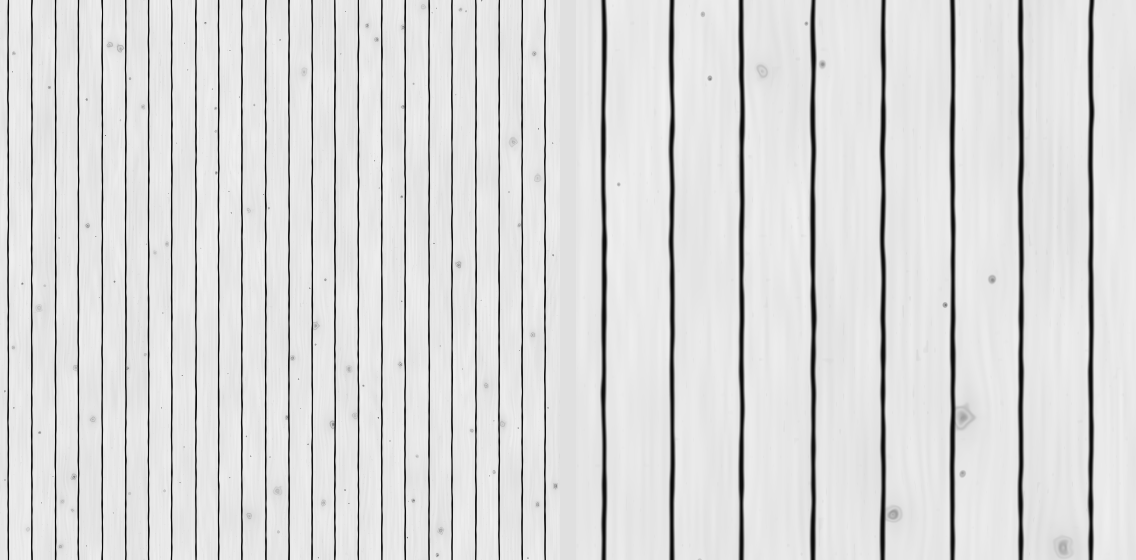
Left, the full canvas; right, a detail of the centre.
Reproduce this texture procedurally as a WebGL 2 fragment shader.

```glsl
#version 300 es
precision highp float;
// White painted timber boards: 24 upright planks, dark gaps, faint grain and scattered knots.
uniform vec2 u_resolution;
out vec4 fragColor;

const float PLANKS = 24.0;

// Three random values in 0..1 from an integer cell
vec3 hash3(vec3 cell) {
  uvec3 v = uvec3(ivec3(cell)) * 1664525u + 1013904223u;
  v.x += v.y * v.z; v.y += v.z * v.x; v.z += v.x * v.y;
  v ^= v >> 16u;
  v.x += v.y * v.z; v.y += v.z * v.x; v.z += v.x * v.y;
  return vec3(v >> 8u) / 16777216.0;
}

// Value noise that wraps vertically after a whole number of rows
float noise(vec2 q, float rows, float seed) {
  vec2 i = floor(q), f = q - i;
  f = f * f * (3.0 - 2.0 * f);
  float y0 = mod(i.y, rows), y1 = mod(i.y + 1.0, rows);
  float low = mix(hash3(vec3(i.x, y0, seed)).x, hash3(vec3(i.x + 1.0, y0, seed)).x, f.x);
  float high = mix(hash3(vec3(i.x, y1, seed)).x, hash3(vec3(i.x + 1.0, y1, seed)).x, f.x);
  return mix(low, high, f.y);
}

// Noise in plank space: across is stretched freely, along takes whole rows
float grainNoise(float across, float y, float rows, float seed) {
  return noise(vec2(across, y * rows), rows, seed);
}

void main() {
  vec2 uv = gl_FragCoord.xy / u_resolution;

  // Nearest gap, slightly uneven in spacing and straightness
  float s = uv.x * PLANKS - 0.375;
  float gap = floor(s + 0.5);
  float gapId = mod(gap, PLANKS);
  float wobble = 0.05 * (hash3(vec3(gapId, 5.0, 91.0)).x - 0.5)
               + 0.018 * (grainNoise(0.0, uv.y, 40.0, gapId + 300.0) - 0.5);
  float fromGap = s - gap - wobble;
  float plank = gap - (fromGap < 0.0 ? 1.0 : 0.0);
  float id = mod(plank, PLANKS);
  float t = s - plank;
  vec3 character = hash3(vec3(id, 17.0, 43.0));

  // Knots: a few per plank, mostly small, bending the grain around them
  float bend = 0.0, knotShade = 0.0;
  for (float j = 0.0; j < 6.0; j++) {
    vec3 place = hash3(vec3(id, j, 7.0));
    vec3 kind = hash3(vec3(id, j, 29.0));
    float radius = mix(0.0014, 0.0085, pow(kind.x, 3.0));
    vec2 d = vec2((t - mix(0.08, 0.92, place.x)) / PLANKS, fract(uv.y - place.y + 0.5) - 0.5);
    bend += d.x * PLANKS * exp(-dot(d * vec2(1.0, 0.4), d) / (radius * radius * 9.0));
    float rough = grainNoise(t * 9.0, uv.y, 220.0, id + 500.0) - 0.5;
    float r = length(d * vec2(1.0, 0.9)) / radius + 0.5 * rough;
    float body = 1.0 - smoothstep(0.55, 1.15, r);
    float rings = 0.65 + 0.35 * sin(r * 11.0 + kind.z * 6.0);
    float core = 1.0 - smoothstep(0.1, 0.6, length(d / radius - 0.5 * (kind.yz - 0.5)));
    float small = 1.0 - smoothstep(0.002, 0.005, radius);
    knotShade += body * mix(0.2 * rings, 0.24, small) * mix(0.5, 1.1, kind.y);
    knotShade += core * mix(0.16, 0.22, small) * kind.y;
    knotShade += 0.035 * exp(-r * r * 0.3) * (1.0 - small);
  }

  // Long growth lines, with arched contours on some planks
  float across = t - 0.7 * bend;
  float sway = grainNoise(across * 1.6, uv.y, 5.0, id + 100.0);
  float arches = sin(6.283 * (sway * 6.0 + across * 2.0));
  float straight = sin(across * 38.0 + 5.0 * sway + character.z * 6.0);
  float patches = grainNoise(across * 2.5, uv.y, 9.0, id + 150.0);
  float growth = mix(straight, arches, smoothstep(0.35, 0.65, character.x));
  float fibres = grainNoise(across * 17.0, uv.y, 28.0, id + 200.0) - 0.5;
  float specks = grainNoise(across * 20.0, uv.y, 190.0, id + 250.0);

  // Paint tone with faint wear
  float tone = 0.904 + 0.012 * (character.y - 0.5);
  tone += 0.011 * growth * patches + 0.028 * fibres;
  tone += 0.03 * (grainNoise(t * 1.2, uv.y, 13.0, id + 400.0) - 0.5);
  tone -= 0.04 * smoothstep(0.87, 1.0, specks) * patches;
  tone -= min(knotShade, 0.55);

  // Dark gaps with soft, slightly ragged edges
  float gapDistance = abs(fromGap) / PLANKS;
  float ragged = 0.0005 * (grainNoise(3.0, uv.y, 90.0, id + 600.0) - 0.5);
  tone = mix(0.04, tone, smoothstep(0.0002, 0.0023, gapDistance + ragged));

  fragColor = vec4(vec3(clamp(tone, 0.0, 1.0)), 1.0);
}
```
